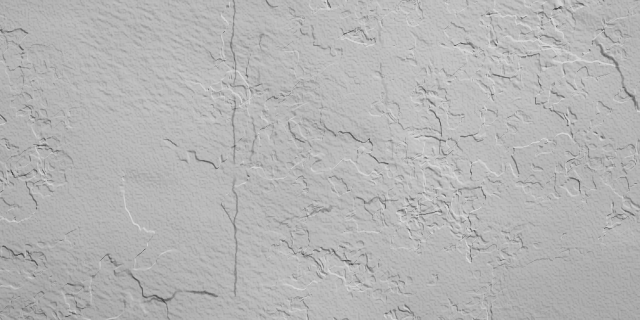
A Shadertoy shader for this texture:

```glsl
// Grey plaster wall with flaking skim edges, rough chips and thin cracks under raking light.

const vec2 TO_LIGHT = vec2(-0.5, -0.86);
const float RELIEF_STEP = 0.0024;
const float SHADOW_GAIN = 0.37;
const float GLINT_GAIN = 0.15;

float hash(vec2 p) {
    vec3 q = fract(vec3(p.xyx) * 0.1031);
    q += dot(q, q.yzx + 33.33);
    return fract((q.x + q.y) * q.z);
}

vec2 hash2(vec2 p) {
    return vec2(hash(p), hash(p + 57.3));
}

float noise(vec2 p) {
    vec2 i = floor(p), f = fract(p);
    f = f * f * (3.0 - 2.0 * f);
    return mix(mix(hash(i), hash(i + vec2(1, 0)), f.x),
               mix(hash(i + vec2(0, 1)), hash(i + vec2(1, 1)), f.x), f.y);
}

float fbm(vec2 p) {
    float sum = 0.0, amp = 0.5;
    for (int i = 0; i < 5; i++) {
        sum += amp * noise(p);
        p = mat2(1.6, 1.2, -1.2, 1.6) * p + 11.7;
        amp *= 0.52;
    }
    return sum;
}

// Distance to the nearest scattered cell centre
float cells(vec2 p) {
    vec2 i = floor(p), f = fract(p);
    float nearest = 8.0;
    for (int y = -1; y <= 1; y++)
        for (int x = -1; x <= 1; x++) {
            vec2 g = vec2(x, y);
            vec2 d = g + hash2(i + g) - f;
            nearest = min(nearest, dot(d, d));
        }
    return sqrt(nearest);
}

// Raised flakes: a warped noise field cut off at a level
float flakes(vec2 p, float scale, float level, float softness) {
    vec2 q = p * scale + scale * 7.1;
    q += 0.5 * vec2(noise(q * 2.3 + 3.0), noise(q * 2.3 + 19.0));
    return smoothstep(-softness, softness, fbm(q) - level);
}

// Patches that grow denser toward the right
float patches(vec2 p, float scale, float bias) {
    float n = noise(p * scale + 4.7) + bias * smoothstep(0.9, 1.5, p.x);
    return smoothstep(0.45, 0.72, n);
}

float relief(vec2 p) {
    // Ragged rims on every flake
    vec2 ragged = p + 0.008 * vec2(noise(p * 66.0), noise(p * 66.0 + 23.0));
    float rough = patches(p, 3.1, 0.16);
    float broken = smoothstep(0.2, 0.6, noise(p * 8.0 + 5.0));
    float h = 0.9 * flakes(ragged, 3.6, 0.54, 0.01) * patches(p + 5.0, 4.3, 0.15) * broken;
    h += 0.8 * flakes(ragged, 8.5, 0.57, 0.02) * rough;
    h += 0.5 * flakes(ragged, 17.0, 0.62, 0.04) * (0.12 + 0.88 * rough);

    // Small lumps and pits
    vec2 q = p * 24.0 + 1.2 * noise(p * 31.0);
    float lump = 1.0 - smoothstep(0.22, 0.36, cells(q));
    h += 0.4 * lump * smoothstep(0.62, 0.75, noise(p * 9.0 + 2.0)) * (0.2 + 0.8 * rough);

    // Slanted trowel ripples, then sand grain
    vec2 along = mat2(0.9, 0.42, -0.42, 0.9) * p;
    float dragged = smoothstep(0.4, 0.7, noise(p * 2.4 + 8.0) + 0.15 - 0.15 * p.x);
    h += 0.38 * dragged * noise(along * vec2(45.0, 105.0));
    return h + 0.22 * noise(p * 185.0) + 0.06 * noise(p * 80.0 + 6.0);
}

// Soft line from a to b that wanders and breaks up
float crack(vec2 p, vec2 a, vec2 b, float wander, float width) {
    p += wander * (vec2(fbm(p * 14.0), fbm(p * 14.0 + 31.0)) - 0.5);
    vec2 ab = b - a;
    float t = clamp(dot(p - a, ab) / dot(ab, ab), 0.0, 1.0);
    float line = 1.0 - smoothstep(0.0, width, length(p - a - ab * t));
    return line * smoothstep(0.1, 0.5, noise(p * 17.0 + a * 40.0));
}

void mainImage(out vec4 fragColor, in vec2 fragCoord) {
    vec2 p = fragCoord / iResolution.y;

    // Broad tone, brightest right of the middle
    vec2 away = (p - vec2(1.15, 0.58)) * vec2(0.6, 0.8);
    float grey = 0.741 - 0.12 * dot(away, away);
    grey += 0.05 * (noise(p * 2.2 + 13.0) - 0.5);

    // Soft hollows, then raking light over the relief
    vec2 swell = TO_LIGHT * 0.02;
    grey += 0.06 * (fbm((p - swell) * 5.0) - fbm((p + swell) * 5.0));
    vec2 offset = TO_LIGHT * RELIEF_STEP;
    float slope = relief(p - offset) - relief(p + offset);
    grey += slope * (slope < 0.0 ? SHADOW_GAIN : GLINT_GAIN);

    // Long upright cracks
    grey -= 0.17 * crack(p, vec2(0.73, 1.0), vec2(0.74, 0.08), 0.035, 0.005);
    grey -= 0.12 * crack(p, vec2(0.83, 0.9), vec2(0.78, 0.48), 0.06, 0.006);
    grey -= 0.07 * crack(p, vec2(1.17, 0.95), vec2(1.23, 0.5), 0.04, 0.006);

    // Shadowed ledges
    grey -= 0.17 * crack(p, vec2(0.88, 0.3), vec2(1.25, 0.39), 0.08, 0.006);
    grey -= 0.28 * crack(p, vec2(1.87, 0.86), vec2(2.0, 0.66), 0.07, 0.009);
    grey -= 0.25 * crack(p, vec2(0.43, 0.07), vec2(0.67, 0.075), 0.06, 0.008);

    fragColor = vec4(vec3(clamp(grey, 0.3, 0.83)), 1.0);
}
```
